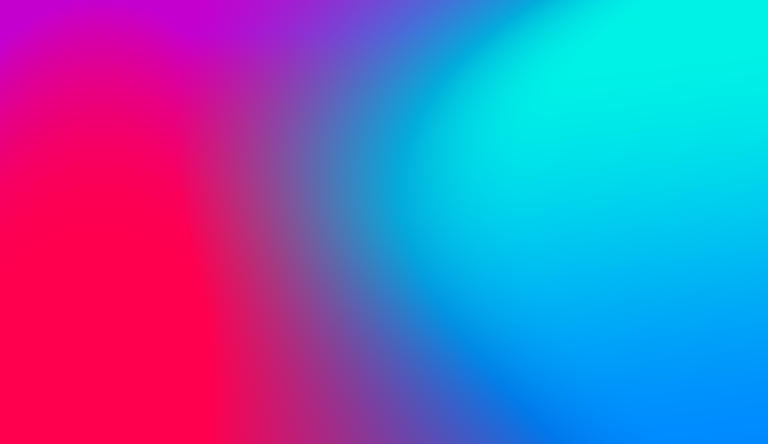
Reproduce this background procedurally as a Shadertoy shader.

```glsl
// A soft three-part colour wash: red to magenta at the left, cyan to blue at
// the right, and a blended band between two curved borders. Each side is a
// vertical ramp; the band mixes the colours found along its two borders.

#define BAND_LEFT    0.252   // mean position of the left border
#define BAND_SWAY    0.024   // sideways swing of the left border
#define BAND_RIGHT   0.521   // leftmost point of the right border
#define BEND_HEIGHT  0.58    // height of that leftmost point
#define EDGE_FADE    0.17    // width of the dark rim inside the right side
#define RED_CENTER   0.13    // column where the red reaches highest
#define COOL_TILT    0.20    // slant of the cyan to blue ramp

const vec3 RED     = vec3(1.00, 0.00, 0.31);
const vec3 MAGENTA = vec3(0.77, 0.00, 0.81);
const vec3 BLUE    = vec3(0.00, 0.53, 1.00);
const vec3 CYAN    = vec3(0.00, 0.95, 0.90);
const vec3 RIM_LOW = vec3(0.00, 0.47, 0.92);
const vec3 RIM_TOP = vec3(0.01, 0.67, 0.86);

// Borders of the blended band at height y
float leftBorder(float y) {
    return BAND_LEFT - BAND_SWAY * cos(5.5 * (y - 0.7));
}

float rightBorder(float y) {
    float d = y - BEND_HEIGHT;
    return BAND_RIGHT + d * d * (0.849 + 0.395 * d);
}

// Red below, magenta above, with the red rising around its center column
vec3 warmColor(vec2 p) {
    float offset = (p.x - RED_CENTER) / RED_CENTER;
    float lift = 0.10 * min(offset * offset, 1.0);
    float t = clamp((p.y + lift - 0.45) / 0.55, 0.0, 1.0);
    return mix(RED, MAGENTA, t * t);
}

// Blue below, cyan above
vec3 coolColor(vec2 p) {
    float height = p.y - COOL_TILT * (p.x - 0.75);
    return mix(BLUE, CYAN, smoothstep(-0.12, 0.9, height));
}

vec3 rimColor(float y) {
    return mix(RIM_LOW, RIM_TOP, smoothstep(0.0, 0.55, y));
}

void mainImage(out vec4 fragColor, in vec2 fragCoord) {
    vec2 p = fragCoord / iResolution.xy;
    float left = leftBorder(p.y);
    float right = rightBorder(p.y);

    // Left side, held constant beyond its border, then the band
    vec3 warm = warmColor(vec2(min(p.x, left), p.y));
    float across = clamp((p.x - left) / (right - left), 0.0, 1.0);
    float bias = mix(1.0, 1.35, smoothstep(0.6, 1.0, p.y));
    vec3 color = mix(warm, rimColor(p.y), pow(across, bias));

    // Right side brightens away from the rim
    float rim = 1.0 - clamp((p.x - right) / EDGE_FADE, 0.0, 1.0);
    color = mix(color, coolColor(p), 1.0 - rim * rim);

    fragColor = vec4(color, 1.0);
}
```
